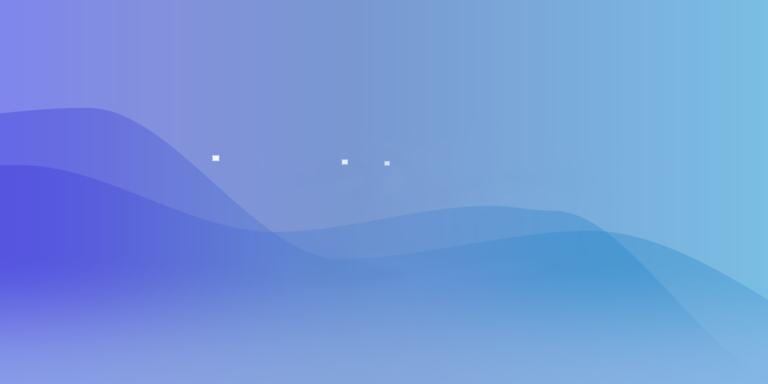
A Shadertoy shader for this background:

```glsl
// Two translucent waves over a violet-to-cyan horizontal gradient.
// Each wave crest is a sum of smooth rises; the tint thins into a pale haze
// at the foot, with faint noise wisps and three small glints in the middle.

#define WAVE_OPACITY 0.36
#define HAZE_TOP 0.34
#define HAZE_AMOUNT 0.50
#define WISP_STRENGTH 0.035
#define GLINT_COUNT 3
#define GLINT_SIZE vec2(0.0085, 0.0070)

const vec3 SKY_VIOLET = vec3(0.50, 0.525, 0.925);
const vec3 SKY_LILAC  = vec3(0.51, 0.57, 0.86);
const vec3 SKY_STEEL  = vec3(0.475, 0.595, 0.82);
const vec3 SKY_CYAN   = vec3(0.48, 0.745, 0.89);
const vec3 TINT_LEFT  = vec3(0.22, 0.20, 0.85);
const vec3 TINT_MID   = vec3(0.31, 0.52, 0.81);
const vec3 TINT_RIGHT = vec3(0.16, 0.53, 0.79);
const vec3 HAZE       = vec3(0.57, 0.70, 0.90);

float hash(vec2 p) {
    vec3 q = fract(vec3(p.xyx) * 0.1031);
    q += dot(q, q.yzx + 33.33);
    return fract((q.x + q.y) * q.z);
}

float noise(vec2 p) {
    vec2 cell = floor(p);
    vec2 f = smoothstep(0.0, 1.0, fract(p));
    float low = mix(hash(cell), hash(cell + vec2(1, 0)), f.x);
    float high = mix(hash(cell + vec2(0, 1)), hash(cell + vec2(1, 1)), f.x);
    return mix(low, high, f.y);
}

// Horizontal background gradient
vec3 skyColor(float x) {
    vec3 c = mix(SKY_VIOLET, SKY_LILAC, clamp(x / 0.22, 0.0, 1.0));
    c = mix(c, SKY_STEEL, clamp((x - 0.22) / 0.24, 0.0, 1.0));
    return mix(c, SKY_CYAN, clamp((x - 0.46) / 0.54, 0.0, 1.0));
}

vec3 tintColor(float x) {
    vec3 c = mix(TINT_LEFT, TINT_MID, smoothstep(0.0, 0.50, x));
    return mix(c, TINT_RIGHT, smoothstep(0.50, 0.80, x));
}

// Crest heights, as fractions of the canvas
float tallCrest(float x) {
    return 0.693 + 0.026 * smoothstep(-0.091, 0.104, x)
                 - 0.393 * smoothstep(0.115, 0.443, x)
                 + 0.073 * smoothstep(0.443, 0.768, x)
                 - 0.430 * smoothstep(0.768, 1.289, x);
}

float lowCrest(float x) {
    return 0.570 - 0.174 * smoothstep(0.026, 0.358, x)
                 + 0.068 * smoothstep(0.358, 0.638, x)
                 - 0.013 * smoothstep(0.638, 0.721, x)
                 - 0.440 * smoothstep(0.721, 1.029, x);
}

// Antialiased coverage below a crest, corrected for its slope
float below(float y, float crest, float slope, float pixel) {
    float d = (crest - y) / sqrt(1.0 + slope * slope);
    return smoothstep(-pixel, pixel, d);
}

// Soft elliptical mask
float patchMask(vec2 uv, vec2 center, vec2 radius) {
    vec2 d = (uv - center) / radius;
    return exp(-dot(d, d));
}

void mainImage(out vec4 fragColor, in vec2 fragCoord) {
    vec2 uv = fragCoord / iResolution.xy;
    float aspect = iResolution.x / iResolution.y;
    float pixel = 1.0 / iResolution.y;
    float dx = 1.0 / iResolution.x;

    // Waves, thinning towards the foot
    float tall = tallCrest(uv.x);
    float low = lowCrest(uv.x);
    float tallSlope = (tallCrest(uv.x + dx) - tall) / (dx * aspect);
    float lowSlope = (lowCrest(uv.x + dx) - low) / (dx * aspect);
    float tallCover = below(uv.y, tall, tallSlope, pixel);
    float lowCover = below(uv.y, low, lowSlope, pixel);
    float body = smoothstep(-0.06, HAZE_TOP, uv.y);
    float opacity = WAVE_OPACITY * body;
    vec3 tint = tintColor(uv.x);
    vec3 color = skyColor(uv.x);
    color = mix(color, tint, opacity * tallCover);
    color = mix(color, tint, opacity * lowCover);

    // Pale haze inside the waves
    float haze = 1.0 - smoothstep(0.0, HAZE_TOP, uv.y);
    color = mix(color, HAZE, HAZE_AMOUNT * haze * max(tallCover, lowCover));

    // Faint wisps above and below the crossing
    float wisp = noise(uv * vec2(14.0, 24.0) + 3.0 * noise(uv * 9.0)) - 0.5;
    float mask = patchMask(uv, vec2(0.58, 0.53), vec2(0.14, 0.07))
               + patchMask(uv, vec2(0.53, 0.29), vec2(0.20, 0.05));
    color += WISP_STRENGTH * wisp * mask;

    // Glints along a gently falling line
    for (int i = 0; i < GLINT_COUNT; i++) {
        float k = float(i);
        float x = 0.281 + 0.2245 * k - 0.0565 * k * k;
        vec2 d = abs(uv - vec2(x, 0.605 - 0.06 * x)) * vec2(aspect, 1.0);
        vec2 edge = d - GLINT_SIZE * (1.0 - 0.12 * k);
        float cover = 1.0 - smoothstep(-pixel, pixel, max(edge.x, edge.y));
        color = mix(color, vec3(0.95, 0.97, 1.0), cover * (1.0 - 0.12 * k));
    }

    fragColor = vec4(clamp(color, 0.0, 1.0), 1.0);
}
```
